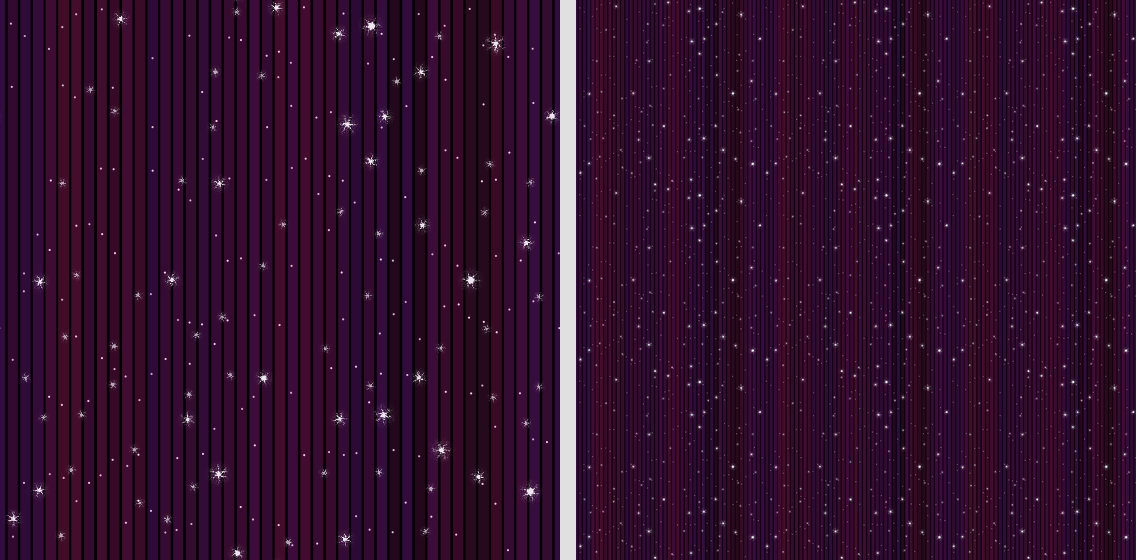
Left, the tile; right, the same tile 3 across and 3 down.
A three.js fragment shader for this pattern:

```glsl
// Dark plum and violet vertical stripes with black gaps, strewn with dots and frosty stars.
varying vec2 vUv;

const float TAU = 6.2831853;
const float STRIPES = 44.0;
const float DOT_ROWS = 8.0;
const float STAR_CELLS = 11.0;

const vec3 GAP = vec3(0.012, 0.0, 0.014);
const vec3 VIOLET = vec3(0.195, 0.045, 0.245);
const vec3 WINE = vec3(0.245, 0.045, 0.155);
const vec3 DUSK = vec3(0.15, 0.035, 0.115);
const vec3 DOT_COLOR = vec3(1.0, 0.86, 0.96);
const vec3 STAR_COLOR = vec3(0.93, 0.90, 0.94);

vec2 hash2(vec2 p) {
  vec3 q = fract(p.xyx * vec3(0.1031, 0.1030, 0.0973));
  q += dot(q, q.yzx + 33.33);
  return fract((q.xx + q.yz) * q.zy);
}

float cornerSlope(vec2 cell, vec2 offset) {
  float angle = TAU * hash2(cell).x;
  return dot(vec2(cos(angle), sin(angle)), offset);
}

float gradientNoise(vec2 p) {
  vec2 cell = floor(p);
  vec2 f = p - cell;
  vec2 blend = f * f * f * (f * (f * 6.0 - 15.0) + 10.0);
  vec2 e = vec2(1.0, 0.0);
  float low = mix(cornerSlope(cell, f), cornerSlope(cell + e.xy, f - e.xy), blend.x);
  float high = mix(cornerSlope(cell + e.yx, f - e.yx), cornerSlope(cell + e.xx, f - e.xx), blend.x);
  return mix(low, high, blend.y);
}

// One where d is inside the edge, fading to zero over the softness
float inside(float d, float edge, float softness) {
  return 1.0 - smoothstep(edge - softness, edge + softness, d);
}

// Hue drifts in three waves across the canvas, with a random shift per stripe
vec3 stripeColor(float id) {
  vec2 rnd = hash2(vec2(id, 7.0));
  float wave = cos(TAU * 3.0 * (id / STRIPES - 0.17));
  float warmth = clamp(0.5 + 0.32 * wave + 0.8 * (rnd.x - 0.5), 0.0, 1.0);
  vec3 color = mix(VIOLET, WINE, warmth);
  float shade = hash2(vec2(id, 23.0)).x;
  color = mix(color, DUSK, step(0.83, shade));
  return color * (0.88 + 0.22 * rnd.y);
}

vec3 stripes(float across, float id) {
  float gapWidth = mix(0.15, 0.23, hash2(vec2(id, 41.0)).x);
  float band = inside(abs(across), 0.5 - 0.5 * gapWidth, 0.045);
  return mix(GAP, stripeColor(id), band);
}

// Small round dots close to the stripe centres
float dots(float across, float id, float y) {
  float row = floor(y * DOT_ROWS);
  vec2 seed = vec2(id + 60.0, row + 3.0);
  vec2 jitter = hash2(seed);
  vec2 pick = hash2(seed + 130.0);
  float dx = (across + 0.06 - 0.2 * (jitter.x - 0.5)) / STRIPES;
  float dy = (fract(y * DOT_ROWS) - mix(0.08, 0.92, jitter.y)) / DOT_ROWS;
  float glow = inside(length(vec2(dx, dy)), 0.0018, 0.0012);
  return glow * step(pick.x, 0.44) * mix(0.75, 1.0, pick.y);
}

// Six ragged rays, a thin haze and a bright core
float frostStar(vec2 d, float radius, float coreSize, vec2 seed) {
  vec2 p = d / radius + 0.00001;
  float r = length(p);
  float bend = 0.5 * gradientNoise(p * 3.0 + seed * 5.0);
  float angle = atan(p.y, p.x) + TAU * hash2(seed + 9.0).x + bend;
  float offRay = r * abs(sin(3.0 * angle)) / 3.0;
  float grain = smoothstep(-0.25, 0.25, gradientNoise(p * 8.0 + seed * 17.0));
  float ray = 1.0 - smoothstep(0.0, 0.07 + 0.0008 / radius, offRay);
  ray *= mix(0.25, 1.0, grain) * (1.0 - smoothstep(0.15, 1.0, r));
  float haze = 0.32 * grain * pow(max(1.0 - r / 1.2, 0.0), 1.5);
  float core = inside(r, coreSize, 0.13);
  return clamp(ray + haze + core, 0.0, 1.0);
}

// Stars of three sizes on a jittered grid that wraps at the edges
float stars(vec2 uv) {
  vec2 home = floor(uv * STAR_CELLS);
  float light = 0.0;
  for (int j = -1; j <= 1; j++) {
    for (int i = -1; i <= 1; i++) {
      vec2 cell = home + vec2(float(i), float(j));
      vec2 seed = mod(cell, STAR_CELLS) + 11.0;
      vec2 center = (cell + mix(vec2(0.12), vec2(0.88), hash2(seed))) / STAR_CELLS;
      vec2 pick = hash2(seed + 70.0);
      float radius = 0.0115 + 0.006 * step(0.56, pick.y) + 0.005 * step(0.86, pick.y);
      float coreSize = mix(0.14, 0.24, step(0.72, hash2(seed + 170.0).x));
      float star = frostStar(uv - center, radius, coreSize, seed);
      float strength = mix(0.72, 1.0, step(0.56, pick.y));
      light = max(light, star * strength * step(pick.x, 0.61));
    }
  }
  return light;
}

void main() {
  float lane = vUv.x * STRIPES + 0.5;
  float id = mod(floor(lane), STRIPES);
  float across = fract(lane) - 0.5;
  vec3 color = stripes(across, id);
  color = mix(color, DOT_COLOR, dots(across, id, vUv.y));
  color = mix(color, STAR_COLOR, stars(vUv));
  gl_FragColor = vec4(color, 1.0);
}
```
